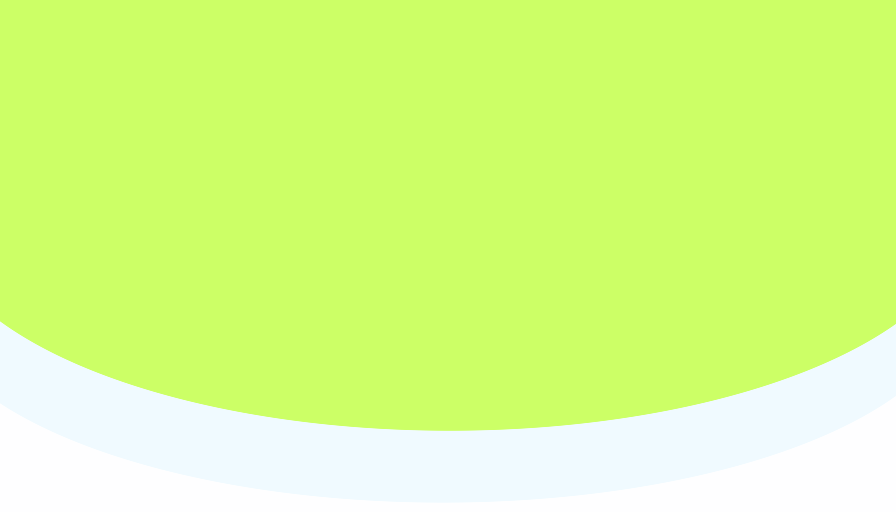
This background is drawn by a WebGL 1 fragment shader. Its source:

```glsl
precision highp float;

// A broad lime bowl over a pale blue bowl on a white ground.
// Each bowl is a half ellipse with straight sides above its axis,
// filled by an approximate signed distance with a one-pixel soft edge.

uniform vec2 u_resolution;

const vec3 WHITE = vec3(0.996, 0.998, 1.0);
const vec3 PALE_BLUE = vec3(0.941, 0.98, 1.0);
const vec3 LIME = vec3(0.8, 1.0, 0.4);

// Approximate distance to a bowl: negative inside, in canvas heights.
float bowlDistance(vec2 point, vec2 bottom, vec2 radii) {
  vec2 offset = point - bottom - vec2(0.0, radii.y);
  offset.y = min(offset.y, 0.0);
  vec2 scaled = offset / radii;
  float radius = length(scaled);
  float slope = length(scaled / radii) / max(radius, 0.0001);
  return (radius - 1.0) / max(slope, 0.0001);
}

// Coverage of a shape, blended across one pixel.
float fillMask(float dist, float pixel) {
  return 1.0 - smoothstep(-0.5 * pixel, 0.5 * pixel, dist);
}

void main() {
  // Canvas fractions, widened so that both axes share one scale.
  vec2 stretch = vec2(u_resolution.x / u_resolution.y, 1.0);
  vec2 point = gl_FragCoord.xy / u_resolution.y;
  float pixel = 1.0 / u_resolution.y;

  // Outer and inner bowls: lowest point and radii.
  float outer = bowlDistance(point, vec2(0.494, 0.0183) * stretch,
                             vec2(0.5794, 0.4064) * stretch);
  float inner = bowlDistance(point, vec2(0.502, 0.1587) * stretch,
                             vec2(0.5794, 0.427) * stretch);

  // Layers from back to front.
  vec3 color = mix(WHITE, PALE_BLUE, fillMask(outer, pixel));
  color = mix(color, LIME, fillMask(inner, pixel));
  gl_FragColor = vec4(color, 1.0);
}
```
